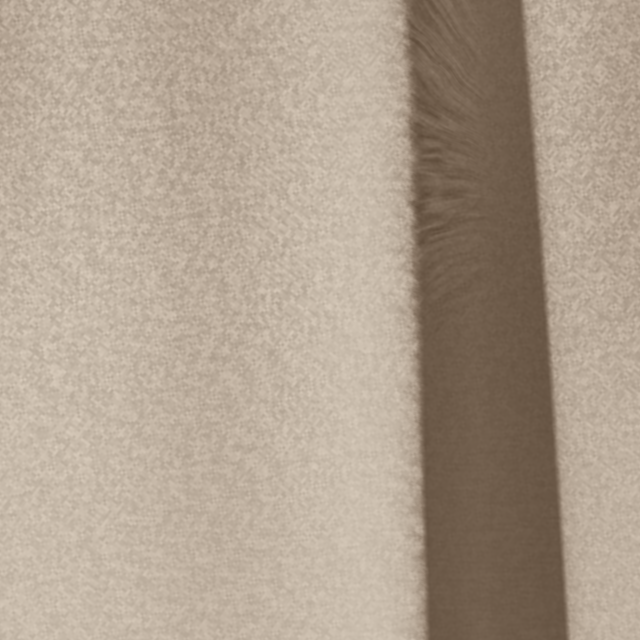
Give the GLSL for this texture, as a WebGL 1 fragment shader.

```glsl
precision highp float;
// Draped beige cloth: two pale folds beside a shadowed recess with a fuzzy nap.

uniform vec2 u_resolution;

const vec3 PALE = vec3(0.795, 0.745, 0.682);
const vec3 TAN = vec3(0.672, 0.603, 0.536);
const vec3 ROLL = vec3(0.560, 0.480, 0.408);
const vec3 SHADOW = vec3(0.428, 0.355, 0.287);
const vec3 DEEP = vec3(0.375, 0.305, 0.242);
const vec3 NAP_LIGHT = vec3(0.500, 0.425, 0.355);
const float GRAIN_SCALE = 235.0;
const float GRAIN_AMOUNT = 0.155;
const float WEAVE_AMOUNT = 0.026;
const float FRINGE_REACH = 0.013;
const float FIBRE_SCALE = 105.0;

float hash(vec2 p) {
  return fract(sin(dot(p, vec2(127.1, 311.7))) * 43758.5453);
}

float noise(vec2 p) {
  vec2 i = floor(p);
  vec2 f = fract(p);
  f = f * f * (3.0 - 2.0 * f);
  float low = mix(hash(i), hash(i + vec2(1.0, 0.0)), f.x);
  float high = mix(hash(i + vec2(0.0, 1.0)), hash(i + 1.0), f.x);
  return mix(low, high, f.y);
}

float fbm(vec2 p) {
  float sum = 0.0;
  float weight = 0.5;
  for (int i = 0; i < 4; i++) {
    sum += weight * noise(p);
    p = p * 2.03 + 17.3;
    weight *= 0.5;
  }
  return sum / 0.9375;
}

float bump(float x, float centre, float width) {
  float d = (x - centre) / width;
  return exp(-d * d);
}

// Fine pebbled grain on turned lattices, centred on zero.
float grain(vec2 p) {
  vec2 turned = vec2(p.x * 0.8 - p.y * 0.6, p.x * 0.6 + p.y * 0.8);
  float fine = noise(turned * GRAIN_SCALE) - 0.5;
  float coarse = noise(turned.yx * GRAIN_SCALE * 0.55 + 41.0) - 0.5;
  return fine * 0.8 + coarse * 0.35;
}

// Threads, mostly horizontal, centred on zero.
float weave(vec2 p) {
  float across = noise(p * vec2(45.0, 215.0)) - 0.5;
  float along = noise(p * vec2(215.0, 45.0) + 9.0) - 0.5;
  return across + 0.35 * along;
}

vec3 leftFold(vec2 p, float down, float inset) {
  float shade = 0.10 + 0.20 * (1.0 - smoothstep(0.0, 0.55, down));
  shade += 0.42 * bump(p.x, 0.31 + 0.03 * down, 0.125) * (1.0 - 0.35 * down);
  shade += 0.42 * bump(p.x, -0.01, 0.075) * (1.0 - smoothstep(0.05, 0.65, down));
  shade -= 0.10 * bump(p.x, 0.55 + 0.02 * down, 0.08);
  shade += 0.09 * (fbm(p * vec2(6.0, 4.0)) - 0.5);
  vec3 colour = mix(PALE, TAN, clamp(shade, 0.0, 1.0));
  // Roll of the cloth into the recess, broken by short tufts.
  float tufts = fbm(vec2(inset * 38.0, (p.y - inset * 0.35) * 70.0)) - 0.5;
  float roll = exp(-max(inset + tufts * 0.016, 0.0) / 0.019);
  float tuftBand = smoothstep(0.060, 0.006, inset);
  colour = mix(colour, ROLL, 0.80 * roll);
  return colour + tufts * 0.13 * tuftBand * (1.0 - 0.5 * down);
}

vec3 recess(vec2 p, float down, float depth, float gap) {
  vec3 colour = mix(SHADOW, NAP_LIGHT, 0.48 * (1.0 - smoothstep(0.0, 0.50, down)));
  colour = mix(colour, NAP_LIGHT, 0.25 * bump(p.x, 0.725 + 0.03 * down, 0.03));
  colour = mix(colour, DEEP, 0.40 * exp(-depth / 0.012));
  colour = mix(colour, DEEP, 0.32 * smoothstep(0.085, 0.0, gap));
  // Brushed hairs fan downward at the top and curl back lower down.
  float slope = mix(0.95, -0.85, smoothstep(0.08, 0.42, down));
  float bend = p.y + slope * depth + 3.0 * depth * depth;
  bend += 0.020 * (noise(p * 26.0) - 0.5);
  float hairs = noise(vec2(depth * 32.0, bend * FIBRE_SCALE)) - 0.5;
  hairs += 0.5 * (noise(vec2(depth * 55.0, bend * FIBRE_SCALE * 1.9)) - 0.5);
  float napped = smoothstep(0.15, 0.02, depth) * (1.0 - smoothstep(0.30, 0.60, down));
  return colour + hairs * 0.105 * napped;
}

vec3 rightFold(vec2 p, float down, float inset) {
  float shade = 0.42 - 0.06 * down;
  shade += 0.42 * bump(p.x, 0.985, 0.075) * (1.0 - smoothstep(0.2, 0.8, down));
  shade += 0.09 * (fbm(p * vec2(8.0, 5.0) + 5.0) - 0.5);
  vec3 colour = mix(PALE, TAN, clamp(shade, 0.0, 1.0));
  return mix(colour, ROLL, 0.48 * exp(-max(inset, 0.0) / 0.016));
}

void main() {
  vec2 p = gl_FragCoord.xy / u_resolution;
  float down = 1.0 - p.y;
  float pixel = 1.0 / u_resolution.x;

  // Signed distances across the two fold edges.
  float napFade = 1.0 - 0.85 * smoothstep(0.35, 0.85, down);
  float leftEdge = 0.638 + 0.031 * down;
  float rightEdge = 0.816 + 0.085 * down - 0.013 * down * down;
  float depth = p.x - leftEdge;
  float gap = rightEdge - p.x;
  float fringe = fbm(vec2(p.x * 28.0, (p.y + depth * 0.4) * 75.0)) - 0.5;
  float ragged = depth + fringe * FRINGE_REACH * napFade;

  // Layers of cloth.
  float softness = mix(0.005, 0.011, napFade);
  float inRecess = smoothstep(-softness, softness, ragged);
  float onRight = smoothstep(-0.0045 - pixel, 0.0045 + pixel, -gap);
  vec3 colour = mix(leftFold(p, down, -depth), recess(p, down, max(depth, 0.0), gap), inRecess);
  colour = mix(colour, rightFold(p, down, -gap), onRight);

  // Surface texture, quieter in shadow and toward the hem.
  float lit = mix(1.0, 0.28, inRecess * (1.0 - onRight));
  float calm = mix(1.0, 0.60, smoothstep(0.25, 1.0, down));
  calm *= 1.0 - 0.4 * bump(p.x, 0.57, 0.07);
  colour += grain(p) * GRAIN_AMOUNT * lit * calm;
  colour += weave(p) * WEAVE_AMOUNT * mix(0.4, 1.0, down) * mix(0.6, 1.0, lit);
  gl_FragColor = vec4(clamp(colour, 0.0, 1.0), 1.0);
}
```
